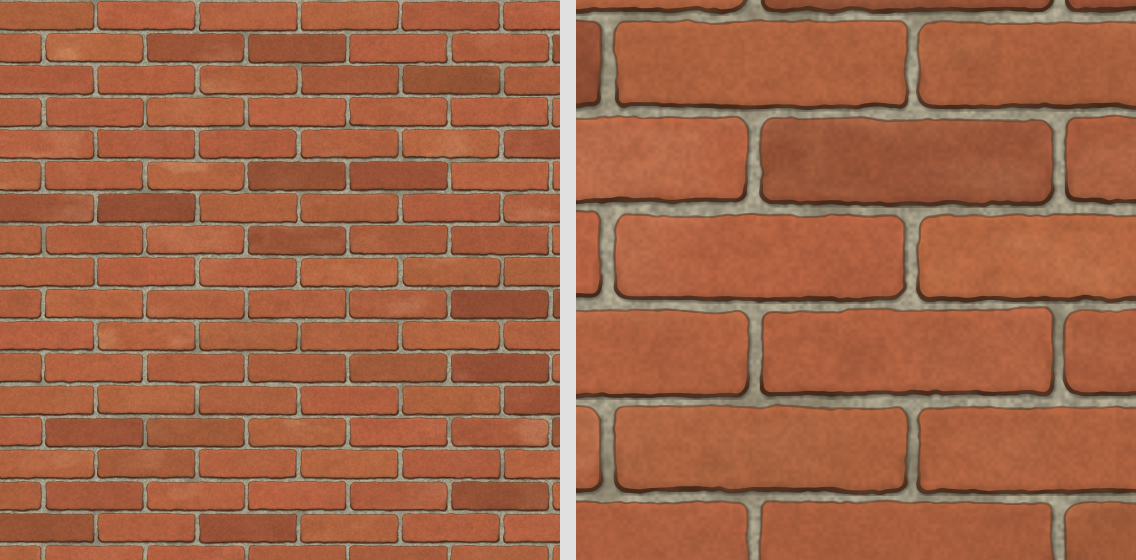
Left: the whole. Right: its middle third, enlarged.
Reproduce this texture procedurally as a Shadertoy shader.

```glsl
// Running-bond wall of worn terracotta bricks set in sandy grey mortar.

const vec2  REPEATS      = vec2(5.52, 17.5);     // bricks across, courses down
const vec2  COURSE_START = vec2(0.055, -0.428);  // shift of even and odd courses, in bricks
const vec2  BRICK_HALF   = vec2(0.0863, 0.0249); // half size, canvas units
const float CORNER_MIN   = 0.004;
const float CORNER_MAX   = 0.010;
const float JITTER       = 0.0016;               // misplacement of each brick
const float EDGE_WOBBLE  = 0.0022;
const float LINE_WIDTH   = 0.0024;               // dark crevice below a brick
const float SHADOW_WIDTH = 0.0045;
const vec3  BRICK_COLOR  = vec3(0.685, 0.380, 0.250);
const vec3  DUSKY_COLOR  = vec3(0.590, 0.325, 0.215);
const vec3  PALE_COLOR   = vec3(0.760, 0.500, 0.360);
const vec3  MORTAR_COLOR = vec3(0.635, 0.605, 0.520);
const vec3  STAIN_COLOR  = vec3(0.470, 0.435, 0.350);
const vec3  CREVICE_COLOR = vec3(0.270, 0.160, 0.100);

float hash(vec2 p) {
    vec3 q = fract(p.xyx * 0.1031);
    q += dot(q, q.yzx + 33.33);
    return fract((q.x + q.y) * q.z);
}

float noise(vec2 p) {
    vec2 cell = floor(p), f = fract(p);
    f = f * f * (3.0 - 2.0 * f);
    return mix(mix(hash(cell), hash(cell + vec2(1, 0)), f.x),
               mix(hash(cell + vec2(0, 1)), hash(cell + vec2(1, 1)), f.x), f.y);
}

float fbm(vec2 p) {
    float sum = 0.0, weight = 0.5;
    for (int i = 0; i < 4; i++) {
        sum += weight * noise(p);
        p = p * 2.03 + 17.3;
        weight *= 0.5;
    }
    return sum / 0.9375;
}

float roundedBox(vec2 p, vec2 halfSize, float radius) {
    vec2 q = abs(p) - halfSize + radius;
    return length(max(q, 0.0)) + min(max(q.x, q.y), 0.0) - radius;
}

void mainImage(out vec4 fragColor, in vec2 fragCoord) {
    vec2 uv = fragCoord / iResolution.xy;
    float pixel = 1.0 / iResolution.y;

    // Courses are counted from the top
    vec2 grid = vec2(uv.x, 1.0 - uv.y) * REPEATS;
    float course = floor(grid.y);
    grid.x += mod(course, 2.0) < 0.5 ? COURSE_START.x : COURSE_START.y;
    vec2 id = floor(grid) + 40.0;
    vec2 local = (fract(grid) - 0.5) / REPEATS * vec2(1, -1);

    // Hand-made outline: shifted, tilted and wavy
    float tone = hash(id + 3.7), wear = hash(id + 51.3);
    local += (vec2(hash(id + 11.1), hash(id + 23.9)) - 0.5) * JITTER;
    local.y += local.x * (hash(id + 71.7) - 0.5) * 0.014;
    float radius = mix(CORNER_MIN, CORNER_MAX, wear);
    vec2 seed = id * 7.31;
    float wobble = (noise(uv * 70.0 + seed) - 0.5) * EDGE_WOBBLE
                 + (noise(uv * 210.0 + seed) - 0.5) * EDGE_WOBBLE * 0.5;
    float dist = roundedBox(local, BRICK_HALF, radius) + wobble;

    // Shared surface grain
    float fine = noise(uv * 430.0) - 0.5;
    float coarse = noise(uv * 190.0 + 9.0) - 0.5;
    float blotch = fbm(uv * vec2(22.0, 30.0) + seed);

    // Brick face: overall tone, cloudy firing marks, pale scuffs
    vec3 brick = mix(DUSKY_COLOR, BRICK_COLOR, smoothstep(-0.1, 0.5, tone));
    brick = mix(brick, DUSKY_COLOR, 0.55 * smoothstep(0.55, 0.8, blotch));
    float scuff = smoothstep(0.5, 0.8, fbm(uv * vec2(13.0, 24.0) + seed + 31.0));
    brick = mix(brick, PALE_COLOR, scuff * mix(0.1, 0.75, wear * wear));
    brick *= 0.99 + 0.08 * (tone - 0.5) + 0.12 * (blotch - 0.5);
    brick *= 1.0 + 0.09 * fine + 0.06 * coarse;
    brick.g += 0.025 * (hash(id + 91.3) - 0.5);

    // Soft rim: lit along the top, shaded along the bottom
    float rim = smoothstep(-0.006, -0.001, dist);
    float up = smoothstep(-0.4, 0.4, local.y / BRICK_HALF.y) * 2.0 - 1.0;
    brick *= 1.0 + rim * (up > 0.0 ? 0.05 : 0.10) * up;

    // Mortar: sandy grain, stains and the shadow cast by the brick above
    vec3 mortar = MORTAR_COLOR * (1.0 + 0.22 * fine + 0.16 * coarse);
    mortar = mix(mortar, STAIN_COLOR, 0.6 * smoothstep(0.5, 0.8, fbm(uv * 26.0 + 5.0)));
    float shadowDist = roundedBox(local + vec2(-0.0005, 0.0015), BRICK_HALF, radius) + wobble;
    mortar *= 1.0 - 0.3 * (1.0 - smoothstep(0.0, SHADOW_WIDTH * 0.6, shadowDist));

    // Compose the brick over the mortar, then draw the crevice
    float inside = 1.0 - smoothstep(-pixel, pixel, dist);
    vec3 color = mix(mortar, brick, inside);
    float below = smoothstep(-0.3, -0.95, local.y / BRICK_HALF.y);
    float lineHalf = LINE_WIDTH * mix(0.28, 0.55, below);
    float crevice = 1.0 - smoothstep(lineHalf - pixel * 0.7, lineHalf + pixel * 0.7, abs(dist));
    float strength = mix(0.42, 0.92, below) * (0.75 + 0.4 * noise(uv * 85.0 + 2.0));
    color = mix(color, CREVICE_COLOR, crevice * min(strength, 1.0));

    fragColor = vec4(clamp(color, 0.0, 1.0), 1.0);
}
```
